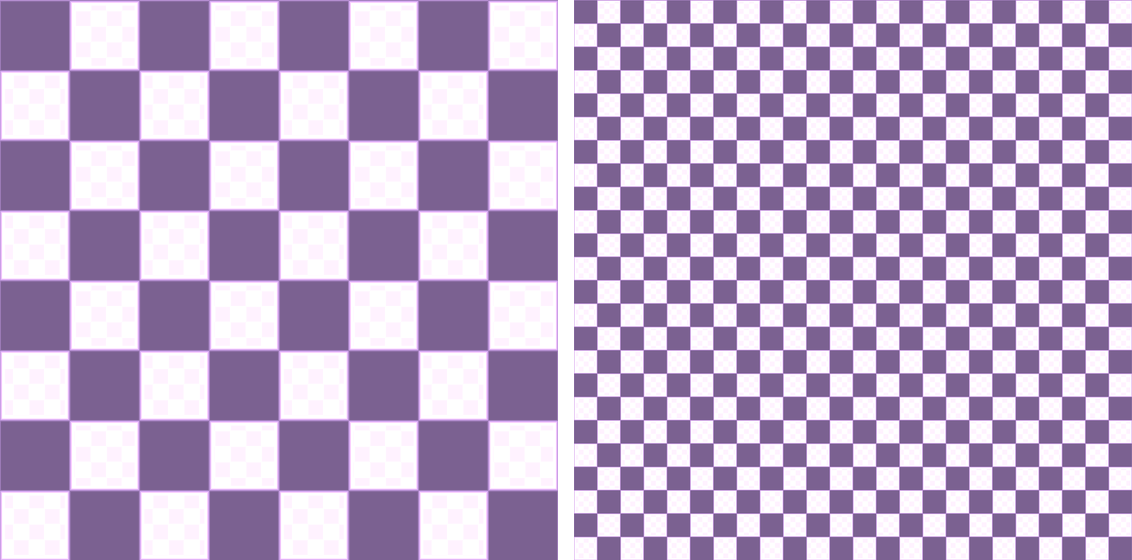
Left, the tile; right, the same tile 3 across and 3 down.
A Shadertoy shader for this pattern:

```glsl
// Violet and white checkerboard: each light cell has a soft lilac rim and shows
// a faint finer check through a plain white margin. Both checks come from folded
// grid distances; whole, even counts of squares make the result tile.

#define CELLS 8.0                      // large squares across and down
#define CHECKS 36.0                    // fine squares across and down
#define CELL_SHIFT vec2(0.0, 0.010)    // offset in large squares
#define CHECK_SHIFT vec2(0.13, -0.30)  // offset in fine squares
#define MARGIN 0.07                    // white border, in large squares
#define CHECK_FILL 0.94                // size of a tinted fine square
#define VIOLET vec3(0.483, 0.380, 0.567)
#define MAUVE vec3(0.65, 0.51, 0.76)
#define LILAC vec3(0.85, 0.67, 0.96)
#define BLUSH vec3(0.99, 0.82, 1.0)
#define TINT vec3(1.0, 0.95, 1.0)

// 0 on even squares of a checkerboard, 1 on odd ones
float parity(vec2 grid) {
    vec2 id = floor(grid);
    return mod(id.x + id.y, 2.0);
}

// Distance from a point to the nearest edge of its unit square
float edgeDistance(vec2 grid) {
    vec2 d = 0.5 - abs(fract(grid) - 0.5);
    return min(d.x, d.y);
}

float ramp(float d, float soft) {
    return smoothstep(-soft, soft, d);
}

void mainImage(out vec4 fragColor, in vec2 fragCoord) {
    vec2 uv = fragCoord / iResolution.xy;
    float pixel = 1.0 / min(iResolution.x, iResolution.y);

    // Large check: signed distance, positive inside light cells
    vec2 cell = uv * CELLS + CELL_SHIFT;
    float d = edgeDistance(cell) * (1.0 - 2.0 * parity(cell));
    float soft = max(0.007, 0.55 * pixel * CELLS);

    // Fine check, tinting its odd squares inside the margin
    vec2 check = uv * CHECKS + CHECK_SHIFT;
    float inset = edgeDistance(check) - 0.5 * (1.0 - CHECK_FILL);
    float tint = parity(check) * ramp(inset, max(0.05, 0.6 * pixel * CHECKS));
    tint *= ramp(d - MARGIN, max(0.012, 0.6 * pixel * CELLS));
    vec3 light = mix(vec3(1.0), TINT, tint);

    // Rim: violet through mauve, lilac and blush into the light cell
    vec3 color = mix(VIOLET, MAUVE, ramp(d + 0.010, soft));
    color = mix(color, LILAC, ramp(d - 0.005, soft));
    color = mix(color, BLUSH, ramp(d - 0.020, soft));
    color = mix(color, light, ramp(d - 0.031, soft));

    fragColor = vec4(color, 1.0);
}
```
